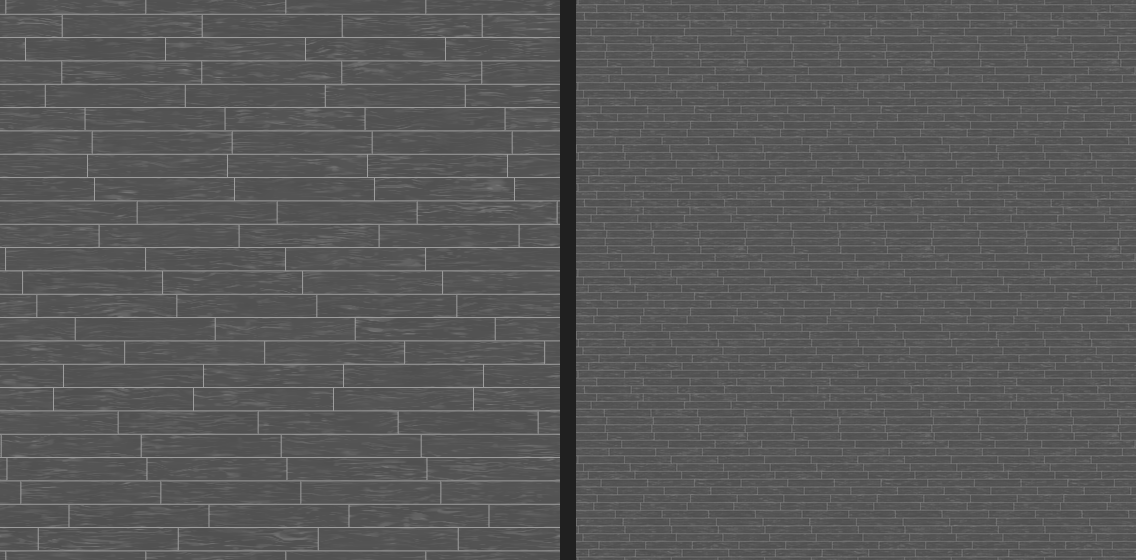
Left: one tile. Right: repeated 3 by 3.
Write a Shadertoy shader that draws this texture.

```glsl
float hash(vec2 p) {
    vec3 q = fract(p.xyx * 0.1031);
    q += dot(q, q.yzx + 33.33);
    return fract((q.x + q.y) * q.z);
}

float noise(vec2 p) {
    vec2 cell = floor(p), f = fract(p);
    f = f * f * (3.0 - 2.0 * f);
    return mix(mix(hash(cell), hash(cell + vec2(1, 0)), f.x),
               mix(hash(cell + vec2(0, 1)), hash(cell + vec2(1, 1)), f.x), f.y);
}

// Share of a pixel covered by a line centred at the given distance
float lineCoverage(float dist, float halfWidth, float pixel) {
    return clamp((min(dist + 0.5 * pixel, halfWidth)
                - max(dist - 0.5 * pixel, -halfWidth)) / pixel, 0.0, 1.0);
}

// Fine, slightly wavy streaks running along one plank
float woodGrain(vec2 local, vec2 seed) {
    vec2 p = local;
    p.y += 0.22 * (noise(local * vec2(5, 2) + seed) - 0.5);
    p.y += 0.05 * (noise(local * vec2(15, 5) + seed + 11.0) - 0.5);
    float longStreaks = smoothstep(0.52, 0.95, noise(p * vec2(8, 17) + seed));
    float shortStreaks = smoothstep(0.58, 0.95, noise(p * vec2(17, 21) + seed + 7.0));
    float patches = smoothstep(0.15, 0.8, noise(local * vec2(5, 3) + seed + 19.0));
    return (longStreaks + 0.8 * shortStreaks) * mix(0.3, 1.0, patches);
}

void mainImage(out vec4 fragColor, in vec2 fragCoord) {
    vec2 uv = fragCoord / iResolution.xy;
    vec2 pixel = 1.0 / iResolution.xy;

    // 24 rows of 4 planks, each row shifted at random
    vec2 grid = uv * vec2(4, 24) - vec2(0, 0.39);
    float row = mod(floor(grid.y), 24.0);
    grid.x -= hash(vec2(row, 5.0));
    vec2 plank = vec2(mod(floor(grid.x), 4.0), row);
    vec2 local = fract(grid);

    // Wood with its own tone and grain strength on every plank
    float strength = mix(0.6, 1.1, hash(plank + 71.0));
    float shade = 0.322 + 0.008 * (hash(plank + 37.0) - 0.5);
    shade += 0.016 * (noise(local * vec2(6, 4) + plank * 29.0) - 0.5);
    shade += 0.085 * strength * woodGrain(local, plank * vec2(41, 47));

    // Pale joints around the planks
    vec2 edge = (0.5 - abs(local - 0.5)) / vec2(4, 24);
    float joint = max(lineCoverage(edge.x, 0.0008, pixel.x),
                      lineCoverage(edge.y, 0.0008, pixel.y));
    shade = mix(shade, 0.65, joint);

    fragColor = vec4(vec3(shade), 1.0);
}
```
